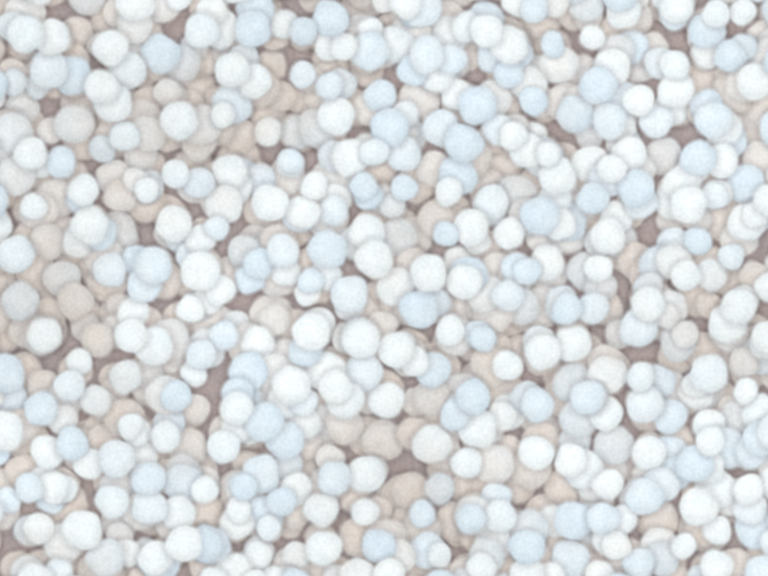
This texture is drawn by a WebGL 1 fragment shader. Its source:

```glsl
precision highp float;
// A heap of small matte white beads, seen from above in soft light.
// Rotated jittered grids of discs are painted from deep to near; each bead
// shades the ones beneath it, and gradient noise adds tint drift and grain.

uniform vec2 u_resolution;

vec3 hash3(vec2 p) {
  vec3 q = fract(vec3(p.xyx) * vec3(0.1031, 0.1030, 0.0973));
  q += dot(q, q.yxz + 33.33);
  return fract((q.xxy + q.yzz) * q.zyx);
}

float cornerSlope(vec2 cell, vec2 offset) {
  float angle = 6.2832 * hash3(cell + 71.0).x;
  return dot(vec2(cos(angle), sin(angle)), offset);
}

// Gradient noise, roughly -0.6 to 0.6
float gradientNoise(vec2 p) {
  vec2 i = floor(p), f = fract(p);
  vec2 u = f * f * f * (f * (f * 6.0 - 15.0) + 10.0);
  float low = mix(cornerSlope(i, f),
                  cornerSlope(i + vec2(1, 0), f - vec2(1, 0)), u.x);
  float high = mix(cornerSlope(i + vec2(0, 1), f - vec2(0, 1)),
                   cornerSlope(i + vec2(1, 1), f - vec2(1, 1)), u.x);
  return mix(low, high, u.y);
}

// Paints one layer of beads over the colour below; level runs 0 deep to 1 near
vec3 paintLayer(vec3 below, vec2 p, float level, float drift) {
  float angle = 0.4 + level * 4.7;
  mat2 turn = mat2(cos(angle), sin(angle), -sin(angle), cos(angle));
  vec2 g = turn * p / 0.073 + 40.0 + level * 91.0;
  vec2 light = turn * vec2(-0.35, 0.94);
  vec2 home = floor(g);
  vec3 color = below;

  for (int j = -1; j <= 1; j++) {
    for (int i = -1; i <= 1; i++) {
      vec2 cell = home + vec2(float(i), float(j));
      vec3 place = hash3(cell);
      vec3 look = hash3(cell + 137.0);
      if (look.x > mix(0.97, 0.66, level)) continue;

      vec2 toBead = g - cell - mix(vec2(0.14), vec2(0.86), place.xy);
      float radius = mix(0.31, 0.49, place.z) + 0.04 * (1.0 - level);
      float dist = length(toBead);
      float rim = dist / radius;

      // Contact shadow on whatever lies beneath
      color *= 1.0 - vec3(0.125, 0.13, 0.125) * (1.0 - smoothstep(0.85, 1.45, rim));

      // Beige when deep, white or pale blue when near
      float lift = smoothstep(0.05, 0.8, level + 0.4 * (look.y - 0.5) + 0.45 * drift);
      vec3 nearTone = mix(vec3(0.94, 0.965, 0.97), vec3(0.86, 0.915, 0.95),
                          smoothstep(0.35, 0.95, look.z));
      vec3 tone = mix(vec3(0.86, 0.825, 0.795), nearTone, lift);
      tone *= 1.02 - 0.09 * pow(min(rim, 1.0), 3.0);
      tone += 0.025 * dot(toBead, light) / radius;

      float cover = 1.0 - smoothstep(radius - 0.07, radius + 0.06, dist);
      color = mix(color, tone, cover);
    }
  }
  return color;
}

void main() {
  vec2 p = gl_FragCoord.xy / u_resolution.y;
  float across = gl_FragCoord.x / u_resolution.x;

  // Slightly uneven outlines, and slow change of tint over the heap
  vec2 bend = vec2(gradientNoise(p * 26.0), gradientNoise(p * 26.0 + 50.0));
  vec2 q = p + 0.006 * bend;
  float drift = gradientNoise(p * 3.2 + 9.0) + 0.35 * (across - 0.5);

  // Dim floor, then five layers of beads
  vec3 color = vec3(0.67, 0.62, 0.61);
  for (int k = 0; k < 5; k++) {
    color = paintLayer(color, q, float(k) / 4.0, drift);
  }

  // Exposure drift, blotches and fine grain
  color *= 1.01 + 0.05 * drift;
  color += 0.035 * gradientNoise(p * 48.0 + 20.0);
  color += 0.035 * gradientNoise(p * 150.0 + 80.0);
  color += vec3(0.012, 0.0, -0.012) * gradientNoise(p * 30.0 + 130.0);
  gl_FragColor = vec4(clamp(color, 0.0, 1.0), 1.0);
}
```
